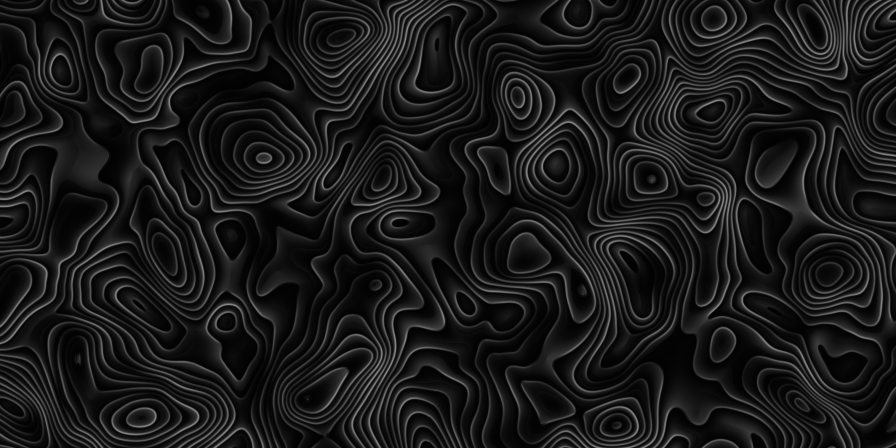
This background is drawn by a WebGL 2 fragment shader. Its source:

```glsl
#version 300 es
precision highp float;
// Dark flowing relief: soft cones around scattered centres, bent by noise,
// are cut into fine terraces. Each terrace rises from black to a grey sheen
// and ends in a thin rim that brightens and fades along its length.

#define CELL_SCALE 4.1      // ring centres per canvas height
#define TERRACES 16.0       // terraces per cell
#define WARP 0.32           // bending of the domain
#define CONE_SHARE 0.72     // weight of the round cones
#define FLOW_SHARE 0.55     // weight of the flowing noise
#define CONE_BLEND 8.0      // sharpness where cones meet
#define RIM_WIDTH 0.0021    // in canvas heights
#define EDGE_SOFTNESS 0.003
#define RIM_LIGHT 0.46
#define SHEEN_LIGHT 0.24
#define BASE_LIGHT 0.008
#define BREAKUP 0.95        // fading along each rim

uniform vec2 u_resolution;
out vec4 fragColor;

float hash(vec2 p) {
    return fract(sin(dot(p, vec2(127.1, 311.7))) * 43758.5453);
}

vec2 latticeGradient(vec2 cell) {
    float angle = 6.28319 * hash(cell);
    return vec2(cos(angle), sin(angle));
}

float gradientNoise(vec2 p) {
    vec2 i = floor(p), f = p - i;
    vec2 u = f * f * f * (f * (f * 6.0 - 15.0) + 10.0);
    vec2 x = vec2(1.0, 0.0), y = vec2(0.0, 1.0);
    float a = dot(latticeGradient(i), f);
    float b = dot(latticeGradient(i + x), f - x);
    float c = dot(latticeGradient(i + y), f - y);
    float d = dot(latticeGradient(i + 1.0), f - 1.0);
    return mix(mix(a, b, u.x), mix(c, d, u.x), u.y);
}

// Smoothly blended distance to jittered centres.
float softCones(vec2 p) {
    vec2 cell = floor(p);
    float sum = 0.0;
    for (int y = -1; y <= 1; y++) {
        for (int x = -1; x <= 1; x++) {
            vec2 c = cell + vec2(x, y);
            vec2 centre = c + 0.5 + 0.75 * (vec2(hash(c), hash(c + 47.0)) - 0.5);
            vec2 d = p - centre;
            sum += exp(-CONE_BLEND * sqrt(dot(d, d) + 0.006));
        }
    }
    return -log(sum) / CONE_BLEND;
}

// Continuous terrace count at a point in canvas heights.
float terraceHeight(vec2 p) {
    vec2 q = p * CELL_SCALE + 11.0;
    q += WARP * vec2(gradientNoise(q * 1.2 + 31.0), gradientNoise(q * 1.2 + 57.0));
    float flow = gradientNoise(q * 1.1 + 19.0) + 0.16 * gradientNoise(q * 2.7 + 83.0);
    return TERRACES * (CONE_SHARE * softCones(q) + FLOW_SHARE * flow);
}

void main() {
    vec2 p = gl_FragCoord.xy / u_resolution.y;

    // Height and slope of the relief
    const float STEP = 0.0008;
    float h = terraceHeight(p);
    vec2 slope = vec2(terraceHeight(p + vec2(STEP, 0.0)) - h,
                      terraceHeight(p + vec2(0.0, STEP)) - h) / STEP;
    float steepness = max(length(slope), 0.5);

    // Position within the terrace and distance to its rim
    float phase = fract(h);
    float rimDistance = min(phase, 1.0 - phase) / steepness;

    // Light from slope direction, with separate noise for every rim
    float facing = dot(slope / steepness, normalize(vec2(0.8, -0.6)));
    float rimIndex = floor(h + 0.5);
    float fading = gradientNoise(p * 7.0 + rimIndex * vec2(3.37, 7.91) + 140.0);
    float light = clamp(0.62 + 0.2 * facing + BREAKUP * fading, 0.06, 1.1);

    // Soft ramp with a sharp drop, then the rim on top
    float sheen = pow(phase, 2.0)
                * smoothstep(0.0, EDGE_SOFTNESS, (1.0 - phase) / steepness);
    float rim = exp(-pow(rimDistance / RIM_WIDTH, 2.0));
    rim *= smoothstep(2.0, 30.0, steepness);

    float grey = BASE_LIGHT + light * (SHEEN_LIGHT * sheen + RIM_LIGHT * rim);
    fragColor = vec4(vec3(grey), 1.0);
}
```
